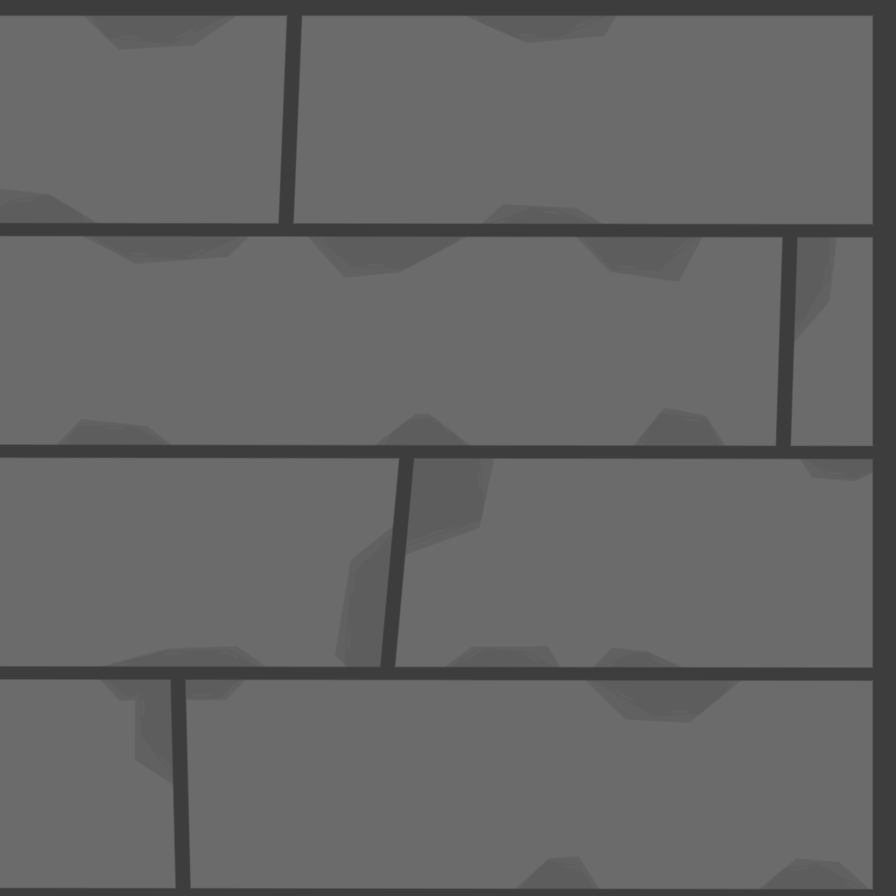
Reproduce this texture procedurally as a WebGL 1 fragment shader.

```glsl
precision highp float;

uniform vec2 u_resolution;

const vec3 STONE = vec3(0.42);
const vec3 WORN = vec3(0.366);
const vec3 MORTAR = vec3(0.238);

// Layout, in canvas units; rows count downwards from the top
const float ROW_PITCH = 0.2474;
const float FIRST_LINE = 0.0095;
const float LINE_HALF = 0.0073;
const float LINE_TILT = 0.0015;
const float JOINT_HALF = 0.0083;
const float TOP_BORDER = 0.0175;
const float RIGHT_BORDER = 0.026;

// One upright joint per row: x at its upper and lower end
const vec4 JOINT_TOP = vec4(0.329, 0.882, 0.4545, 0.1985);
const vec4 JOINT_BOTTOM = vec4(0.319, 0.874, 0.432, 0.2045);

// Wear beside each joint: depth, and centre as a fraction of the row
const vec4 LEFT_DEPTH = vec4(0.0, 0.0, 0.048, 0.04);
const vec4 LEFT_CENTRE = vec4(0.0, 0.0, 0.72, 0.12);
const vec4 RIGHT_DEPTH = vec4(0.0, 0.042, 0.088, 0.0);
const vec4 RIGHT_CENTRE = vec4(0.0, 0.12, 0.08, 0.0);
const float JOINT_WEAR_HALF = 0.095;

// Wear along the row edges
const int CHIPS_PER_EDGE = 3;
const float CHIP_CHANCE = 0.85;
const vec2 CHIP_MIN = vec2(0.045, 0.018);
const vec2 CHIP_MAX = vec2(0.095, 0.046);
const float STREAK_STRENGTH = 0.3;

float softness() {
    return max(0.0013, 0.75 / min(u_resolution.x, u_resolution.y));
}

float cover(float inside) {
    return smoothstep(-softness(), softness(), inside);
}

float hash(vec2 p) {
    vec3 q = fract((p.xyx + 7.3) * vec3(0.1031, 0.1030, 0.0973));
    q += dot(q, q.yzx + 33.33);
    return fract((q.x + q.y) * q.z);
}

// Lopsided trapezoid standing on an edge; positive inside
float chipShape(float along, float depth, vec2 size, vec2 key) {
    float leftSlope = size.y / (size.x * mix(0.2, 0.9, hash(key + 11.0)));
    float rightSlope = size.y / (size.x * mix(0.2, 0.9, hash(key + 23.0)));
    float tilt = (hash(key + 37.0) - 0.5) * 0.6 * size.y / size.x;
    float left = ((along + size.x) * leftSlope - depth) / length(vec2(1.0, leftSlope));
    float right = ((size.x - along) * rightSlope - depth) / length(vec2(1.0, rightSlope));
    float face = size.y + tilt * along - depth;
    return min(face, min(left, right));
}

// Two overlapping layers with broken pale streaks near the rim
float wear(float along, float depth, vec2 size, vec2 key) {
    float outer = chipShape(along, depth, size, key);
    float inner = chipShape(along, depth, size * vec2(0.9, 0.86), key + 0.31);
    float breaks = abs(fract(along * 16.0 + hash(key + 51.0)) - 0.5) * 2.0;
    float streak = 1.0 - smoothstep(0.0005, 0.0025, abs(inner - 0.003));
    streak *= smoothstep(0.6, 0.8, breaks) * STREAK_STRENGTH;
    float layers = cover(outer) * mix(0.75, 1.0, cover(inner));
    return layers * (1.0 - streak) * step(-JOINT_HALF, depth);
}

// Chips scattered along one horizontal edge of a row
float edgeWear(float x, float depth, float edge) {
    float amount = 0.0;
    for (int i = 0; i < CHIPS_PER_EDGE; i++) {
        vec2 key = vec2(edge * 3.0, float(i) * 5.0);
        float centre = (float(i) + mix(0.1, 0.9, hash(key))) / float(CHIPS_PER_EDGE);
        vec2 size = mix(CHIP_MIN, CHIP_MAX, vec2(hash(key + 61.0), hash(key + 73.0)));
        float present = step(hash(key + 89.0), CHIP_CHANCE);
        amount = max(amount, present * wear(x - centre, depth, size, key));
    }
    return amount;
}

void main() {
    vec2 uv = gl_FragCoord.xy / u_resolution;
    float down = 1.0 - uv.y;
    float rowPos = (down - FIRST_LINE - LINE_TILT * (uv.x - 0.5)) / ROW_PITCH;
    float row = floor(rowPos);
    float fromTop = fract(rowPos) * ROW_PITCH;
    float fromBottom = ROW_PITCH - fromTop;

    float worn = max(edgeWear(uv.x, fromTop - LINE_HALF, row * 2.0),
                     edgeWear(uv.x, fromBottom - LINE_HALF, row * 2.0 + 1.0));

    // Mortar lines and borders
    float mortar = cover(LINE_HALF - min(fromTop, fromBottom));
    mortar = max(mortar, cover(TOP_BORDER - down));
    mortar = max(mortar, cover(uv.x - 1.0 + RIGHT_BORDER));

    // Slanted joints and the wear on both their sides
    for (int i = 0; i < 4; i++) {
        float inRow = 1.0 - step(0.5, abs(row - float(i)));
        float offset = uv.x - mix(JOINT_TOP[i], JOINT_BOTTOM[i], fract(rowPos));
        mortar = max(mortar, inRow * cover(JOINT_HALF - abs(offset)));
        vec2 leftSize = vec2(JOINT_WEAR_HALF, LEFT_DEPTH[i] + 0.0001);
        vec2 rightSize = vec2(JOINT_WEAR_HALF, RIGHT_DEPTH[i] + 0.0001);
        float left = wear(fromTop - LEFT_CENTRE[i] * ROW_PITCH, -offset - JOINT_HALF, leftSize, vec2(float(i), 101.0));
        float right = wear(fromTop - RIGHT_CENTRE[i] * ROW_PITCH, offset - JOINT_HALF, rightSize, vec2(float(i), 127.0));
        worn = max(worn, inRow * max(left, right));
    }

    gl_FragColor = vec4(mix(mix(STONE, WORN, worn), MORTAR, mortar), 1.0);
}
```
